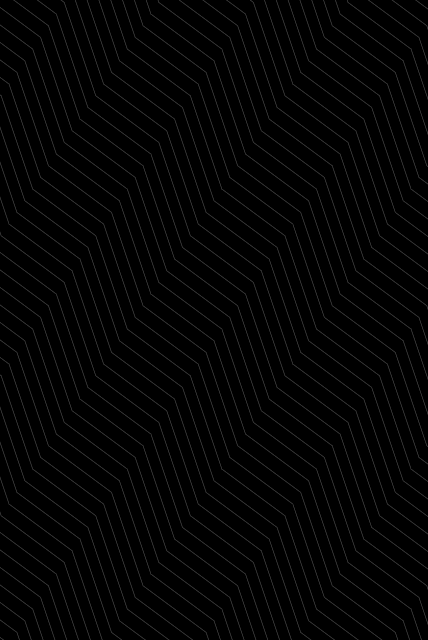
Write a WebGL 2 fragment shader that draws this pattern.

```glsl
#version 300 es
precision highp float;
// Thin grey zigzag lines running diagonally down a black ground.
// A skewed grid gives each point a place along and across the band; a triangle
// wave bends the straight bands, and whole band numbers mark the line centres.

#define PERIOD vec2(0.2956, 0.4375)  // repeat across and down, in canvas heights
#define GRID 24.0                    // grid cells in one repeat
#define CORNER vec2(0.0, -0.0324)    // one outer corner, from the canvas centre
#define BEND 2.0                     // sideways swing of the zigzag, in lines
#define LINE_WIDTH 0.00092           // stroke width, in canvas heights
#define LINE_COLOR vec3(0.32)
#define GROUND_COLOR vec3(0.0)

uniform vec2 u_resolution;
out vec4 outColor;

// Distance to the nearest zigzag line, in canvas heights.
float zigzagDistance(vec2 point) {
    vec2 cell = PERIOD / GRID;
    vec2 grid = vec2(point.x, -point.y) / cell;

    // Place along the zigzag (one turn per repeat) and across the lines.
    float along = fract((grid.x + grid.y) / GRID);
    float across = 0.5 * (grid.y - grid.x);
    float swing = BEND * (1.0 - abs(2.0 * along - 1.0));
    float band = across - swing;

    // The slope of the band number turns grid steps into true distance.
    float side = along < 0.5 ? 1.0 : -1.0;
    float lean = side * 2.0 * BEND / GRID;
    vec2 slope = (vec2(-0.5, 0.5) - lean) / cell;
    return abs(fract(band + 0.5) - 0.5) / length(slope);
}

// Share of a pixel covered by a stroke, also for strokes thinner than a pixel.
float strokeCoverage(float dist, float width, float pixel) {
    float overlap = 0.5 * (width + pixel) - dist;
    return clamp(overlap, 0.0, min(width, pixel)) / pixel;
}

void main() {
    float pixel = 1.0 / u_resolution.y;
    vec2 point = (gl_FragCoord.xy - 0.5 * u_resolution) * pixel - CORNER;
    float ink = strokeCoverage(zigzagDistance(point), LINE_WIDTH, pixel);
    outColor = vec4(mix(GROUND_COLOR, LINE_COLOR, ink), 1.0);
}
```
